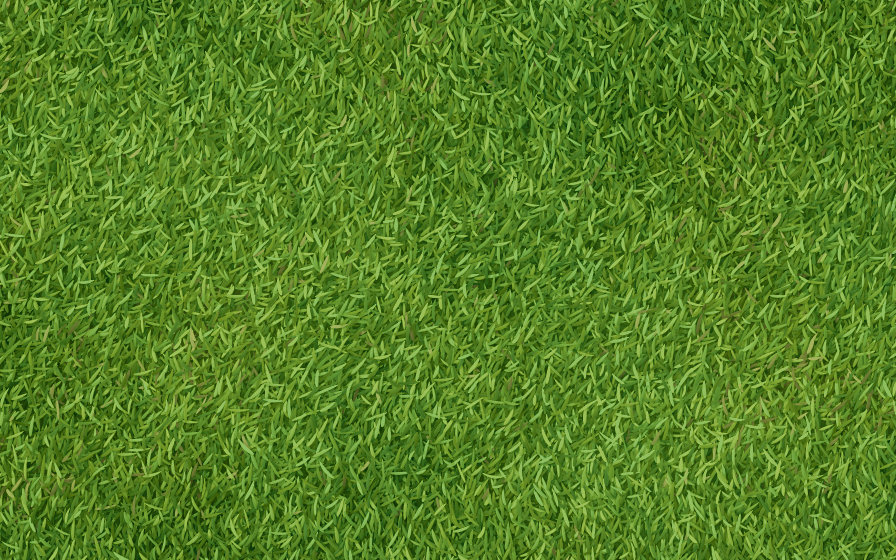
Write a WebGL 2 fragment shader that draws this texture.

```glsl
#version 300 es
precision highp float;
// Mown lawn seen from above: layered short grass blades with soft tonal patches.

#define LAYERS 9
#define CELL 0.022
#define HALF_WIDTH 0.0028
#define LOW_TONE 0.42
#define HIGH_TONE 0.83
#define TONE_SPREAD 0.72
#define SHADOW 0.20
#define LEAN 0.95
#define ANGLE_SPREAD 1.5
#define PATCHINESS 0.26
#define DRY_SHARE 0.025

uniform vec2 u_resolution;
out vec4 fragColor;

// Grass colours from deep shade to sunlit tip.
const vec3 GREENS[6] = vec3[6](
    vec3(0.05, 0.18, 0.02), vec3(0.14, 0.30, 0.04), vec3(0.24, 0.41, 0.07),
    vec3(0.34, 0.51, 0.15), vec3(0.42, 0.60, 0.17), vec3(0.54, 0.71, 0.31));

// Four independent random values in 0..1 from an integer key.
vec4 hash4(ivec2 cell, int layer, int seed) {
    uvec4 v = uvec4(cell + 4096, layer, seed) * 1664525u + 1013904223u;
    v += v.yzxy * v.wxyz;
    v ^= v >> 16u;
    v += v.yzxy * v.wxyz;
    v ^= v >> 16u;
    return vec4(v >> 8u) / 16777216.0;
}

float valueNoise(vec2 p, int seed) {
    ivec2 i = ivec2(floor(p));
    vec2 f = fract(p);
    f = f * f * (3.0 - 2.0 * f);
    float a = hash4(i, 77, seed).x;
    float b = hash4(i + ivec2(1, 0), 77, seed).x;
    float c = hash4(i + ivec2(0, 1), 77, seed).x;
    float d = hash4(i + ivec2(1, 1), 77, seed).x;
    return mix(mix(a, b, f.x), mix(c, d, f.x), f.y);
}

float patches(vec2 p, int seed) {
    return 0.5 * valueNoise(p, seed) + 0.3 * valueNoise(p * 2.3, seed + 1)
         + 0.2 * valueNoise(p * 5.1, seed + 2);
}

vec3 grassColour(float tone) {
    float s = clamp(tone, 0.0, 1.08) * 5.0;
    int i = int(min(s, 4.0));
    return mix(GREENS[i], GREENS[i + 1], s - float(i));
}

void main() {
    float pixel = 1.0 / u_resolution.y;
    vec2 p = gl_FragCoord.xy * pixel;

    // Slow variation of lean, brightness and dryness over the lawn.
    float flow = LEAN + 1.4 * (patches(p * 2.2, 11) - 0.5);
    float light = PATCHINESS * (patches(p * 2.6, 21) - 0.5);
    float dryness = patches(p * 3.0, 31);
    vec2 centred = gl_FragCoord.xy / u_resolution - 0.5;
    light += 0.03 - 0.16 * dot(centred, centred);

    // Shaded thatch between the blades.
    float tone = 0.12 + 0.25 * valueNoise(p * 130.0, 41);
    float warmth = 0.3;
    float straw = 0.3 * smoothstep(0.5, 0.8, dryness);

    // Blades, from the deepest layer to the top one.
    for (int layer = 0; layer < LAYERS; layer++) {
        float height = float(layer) / float(LAYERS - 1);
        vec2 q = p / CELL + vec2(0.37, 0.61) * float(layer);
        ivec2 home = ivec2(floor(q));
        for (int k = 0; k < 9; k++) {
            ivec2 cell = home + ivec2(k % 3 - 1, k / 3 - 1);
            vec4 place = hash4(cell, layer, 1);
            vec4 look = hash4(cell, layer, 2);

            // Local frame: x runs from root to tip, y across the blade.
            vec2 offset = (q - vec2(cell) - place.xy) * CELL;
            float angle = flow + ANGLE_SPREAD * (place.z + place.w - 1.0);
            angle += look.w < 0.2 ? 1.6 : 0.0;
            vec2 along = vec2(cos(angle), sin(angle));
            vec2 local = vec2(dot(offset, along), dot(offset, vec2(-along.y, along.x)));
            float halfLength = CELL * mix(0.45, 0.95, look.x);
            float t = local.x / halfLength;
            local.y += (place.z - 0.5) * 0.005 * (t * t - 0.4);

            // Tapered outline, with a wider soft shadow beneath.
            float width = HALF_WIDTH * mix(0.7, 1.15, look.w) * sqrt(max(1.0 - t * t, 0.0));
            width *= 1.0 - 0.25 * t;
            float ends = clamp((halfLength - abs(local.x)) / pixel + 0.5, 0.0, 1.0);
            float cover = ends * clamp((width - abs(local.y)) / pixel + 0.5, 0.0, 1.0);
            float shade = ends * (1.0 - smoothstep(0.0, 0.004, abs(local.y + 0.0012) - width));
            tone *= 1.0 - SHADOW * shade * (1.0 - cover);

            float bladeTone = mix(LOW_TONE, HIGH_TONE, height)
                + TONE_SPREAD * (look.y - 0.5) + 0.08 * t
                + 0.06 * clamp(local.y / HALF_WIDTH, -1.0, 1.0);
            float dry = step(look.z, DRY_SHARE * (0.3 + 3.0 * smoothstep(0.45, 0.75, dryness)));
            tone = mix(tone, bladeTone, cover);
            warmth = mix(warmth, 2.0 * fract(look.z * 7.0) - 1.0, cover);
            straw = mix(straw, dry, cover);
        }
    }

    // Green by tone, then warm or cool tint and dry straw.
    vec3 colour = grassColour(tone + light);
    colour += vec3(0.035, 0.004, -0.025) * (warmth + 1.2 * (dryness - 0.5));
    vec3 strawColour = mix(vec3(0.26, 0.23, 0.07), vec3(0.68, 0.68, 0.36), clamp(tone, 0.0, 1.0));
    colour = mix(colour, strawColour, 0.7 * straw);
    fragColor = vec4(clamp(colour, 0.0, 1.0), 1.0);
}
```
